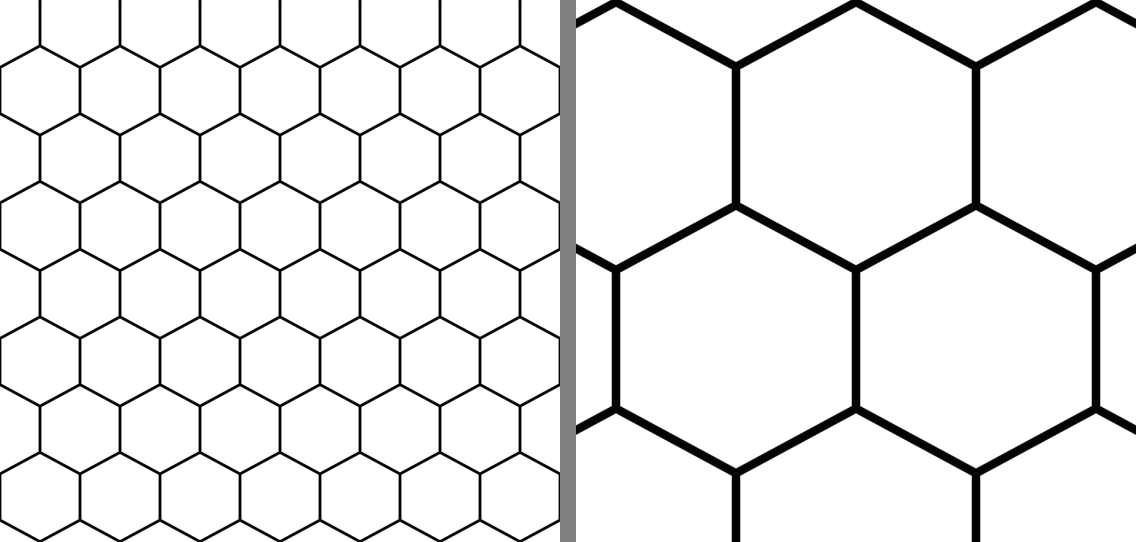
Left, the full canvas; right, a detail of the centre.
A Shadertoy shader for this pattern:

```glsl
const vec2 REPEATS = vec2(7.0, 4.0);         // periods across and down; each holds two rows
const vec2 HEX_CENTER = vec2(0.5, 0.332);    // centre of a hexagon inside its period
const float HALF_SIDE = 0.1704;              // half an upright side, in period heights
const float LINE_WIDTH = 0.0052;             // in canvas heights
const vec3 PAPER = vec3(1.0);
const vec3 INK = vec3(0.01);

float segmentDistance(vec2 p, vec2 a, vec2 b) {
    vec2 ab = b - a;
    return length(p - a - ab * clamp(dot(p - a, ab) / dot(ab, ab), 0.0, 1.0));
}

// Distance to the honeycomb lines, folded into one quarter of a period
float honeycombDistance(vec2 uv, vec2 period, float halfSide) {
    vec2 p = abs(fract(uv * REPEATS - HEX_CENTER + 0.5) - 0.5) * period;
    vec2 corner = 0.5 * period;
    vec2 shoulder = vec2(corner.x, halfSide * period.y);
    vec2 apex = vec2(0.0, corner.y - shoulder.y);

    float side = segmentDistance(p, vec2(corner.x, 0.0), shoulder);
    float slope = segmentDistance(p, shoulder, apex);
    float stem = segmentDistance(p, apex, vec2(0.0, corner.y));
    return min(side, min(slope, stem));
}

float strokeCoverage(float dist, float width, float softness) {
    return 1.0 - smoothstep(-softness, softness, dist - 0.5 * width);
}

void mainImage(out vec4 fragColor, in vec2 fragCoord) {
    vec2 uv = fragCoord / iResolution.xy;
    vec2 canvas = vec2(iResolution.x / iResolution.y, 1.0);
    float pixel = 1.0 / iResolution.y;

    float dist = honeycombDistance(uv, canvas / REPEATS, HALF_SIDE);
    float ink = strokeCoverage(dist, LINE_WIDTH, 0.8 * pixel);
    fragColor = vec4(mix(PAPER, INK, ink), 1.0);
}
```
